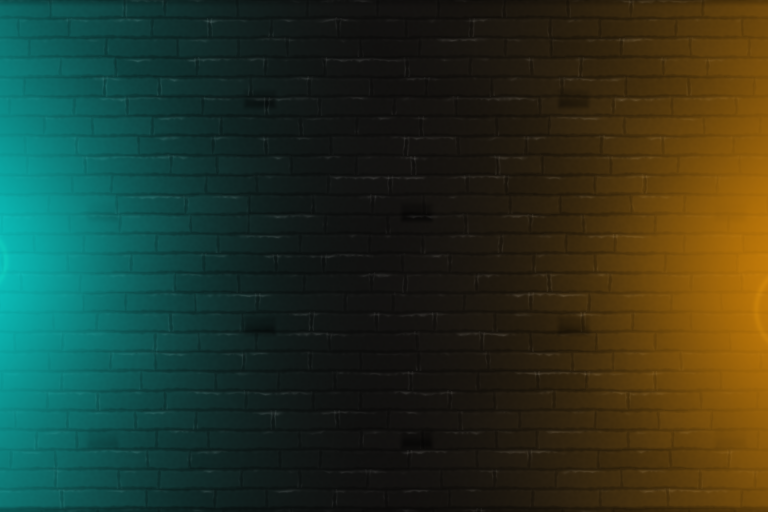
A Shadertoy shader for this background:

```glsl
// A dark painted brick wall lit by a teal lamp at the left and an amber lamp at
// the right. Jittered running bricks give the relief, cellular noise chips the
// joints, and each lamp is a side falloff plus a soft round core.

float hash(vec2 p) {
    p = fract(p * vec2(0.1031, 0.1137));
    p += dot(p, p.yx + 33.33);
    return fract((p.x + p.y) * p.x * 91.7);
}

// Distance to the nearest scattered point, about 0 to 1
float cellular(vec2 p) {
    vec2 cell = floor(p);
    float nearest = 2.0;
    for (int j = -1; j <= 1; j++)
        for (int i = -1; i <= 1; i++) {
            vec2 c = cell + vec2(i, j);
            vec2 point = c + vec2(hash(c + 7.0), hash(c + 61.0));
            nearest = min(nearest, length(p - point));
        }
    return nearest;
}

// x: groove depth, y: lit crest, z: tone of the brick
vec3 bricks(vec2 p) {
    // Slightly uneven courses
    p += 0.0007 * vec2(sin(p.y * 93.0 + p.x * 31.0),
                       sin(p.x * 17.0 + 2.0 * sin(p.y * 23.0)) + sin(p.x * 61.0 + p.y * 140.0));
    float course = (0.965 - p.y) / 0.0383;
    float row = floor(course), f = course - row;
    float x = p.x / 0.128 + 0.5 * mod(row, 2.0) + 0.35 * hash(vec2(row, 3.0));

    // Jittered upright joints; the last one passed names the brick
    float side = 9.0, id = -9.0;
    for (int i = -1; i <= 1; i++) {
        float k = floor(x) + float(i);
        float joint = k + 0.5 * hash(vec2(k + 20.0, row + 40.0));
        side = min(side, abs(x - joint) * 0.128);
        if (x > joint) id = k;
    }
    float bed = min(f, 1.0 - f) * 0.0383;
    float chips = cellular(p * 70.0);
    float ragged = 0.003 * (chips - 0.5);
    float groove = 1.0 - smoothstep(0.0, 0.0055, bed + ragged);
    groove = max(groove, 0.75 - 0.75 * smoothstep(0.0, 0.0045, side + ragged));

    // Broken pale ridges where mortar catches the light
    float patches = smoothstep(0.4, 0.8, cellular(p * vec2(15.0, 26.0)));
    float crest = exp(-pow((f - 0.13 - 0.1 * (chips - 0.5)) / 0.07, 2.0));
    crest += 0.6 * exp(-pow((side + ragged - 0.004) / 0.0017, 2.0));
    return vec3(groove, crest * (0.12 + patches) * (0.3 + chips), hash(vec2(id + 20.0, row + 90.0)));
}

// Missing bricks on a staggered lattice: dark gap with a jutting face above
float gaps(vec2 p) {
    float shade = 0.0;
    for (int i = 0; i < 2; i++) {
        vec2 period = vec2(0.613, 0.443);
        vec2 q = p - vec2(0.814, 0.585) + 0.5 * period * float(i);
        q -= period * round(q / period);
        vec2 d = abs(q) - vec2(0.027, 0.014);
        float box = length(max(d, 0.0)) + min(max(d.x, d.y), 0.0);
        float depth = mix(0.55, 0.2, smoothstep(0.1, 0.5, abs(p.x - 0.8)));
        shade = max(shade, depth * (1.0 - smoothstep(-0.004, 0.01, box))
                           * (1.0 - 0.5 * smoothstep(-0.008, 0.008, q.y)));
    }
    return shade;
}

// Lamp strength, with x measured inward from its side (0 to 1)
float lamp(float x, float aspect, float height) {
    float wash = 0.4 * pow(max(1.0 - x / 0.53, 0.0), 2.1);
    vec2 d = vec2(x * aspect / 0.31, height / 0.31);
    return wash * (1.0 - 0.4 * height * height) + 0.29 * exp(-dot(d, d));
}

float ring(vec2 p, vec2 center, float radius) {
    return exp(-pow((length(p - center) - radius) / 0.006, 2.0));
}

void mainImage(out vec4 fragColor, in vec2 fragCoord) {
    vec2 uv = fragCoord / iResolution.xy;
    float aspect = iResolution.x / iResolution.y;
    vec2 p = vec2(uv.x * aspect, uv.y);

    // Lamps over a faint grey room light
    float teal = lamp(uv.x, aspect, uv.y - 0.48);
    float amber = lamp(1.0 - uv.x, aspect, uv.y - 0.45);
    vec3 color = vec3(0.068, 0.064, 0.06);
    color += teal * vec3(-0.04, 0.98, 0.96) + amber * vec3(1.0, 0.6, -0.04);

    // Wall relief, washed out where the light is strong
    vec3 wall = bricks(p);
    float haze = smoothstep(0.05, 0.55, max(teal, amber));
    float grit = cellular(p * 100.0) - 0.5;
    float stain = sin(p.x * 9.0 + 2.0 * sin(p.y * 7.0)) * sin(p.y * 11.0 + p.x * 4.0);
    float relief = 1.03 - 0.27 * wall.x + 0.12 * (wall.z - 0.5) + 0.07 * grit + 0.05 * stain;
    relief *= 1.0 - gaps(p);
    color *= mix(relief, 1.0, 0.85 * haze);
    color += 0.085 * wall.y * (1.0 - 0.85 * haze);

    // Thin lens rings at both sides
    color += 0.05 * ring(p, vec2(-0.05, 0.49), 0.062) * vec3(0.3, 1.0, 0.4);
    color += 0.05 * ring(p, vec2(aspect + 0.065, 0.395), 0.088) * vec3(1.0, 0.8, 0.1);

    // Shaded top and bottom rims
    color *= 0.75 + 0.25 * smoothstep(0.0, 0.015, min(uv.y, 1.0 - uv.y));
    fragColor = vec4(clamp(color, 0.0, 1.0), 1.0);
}
```
